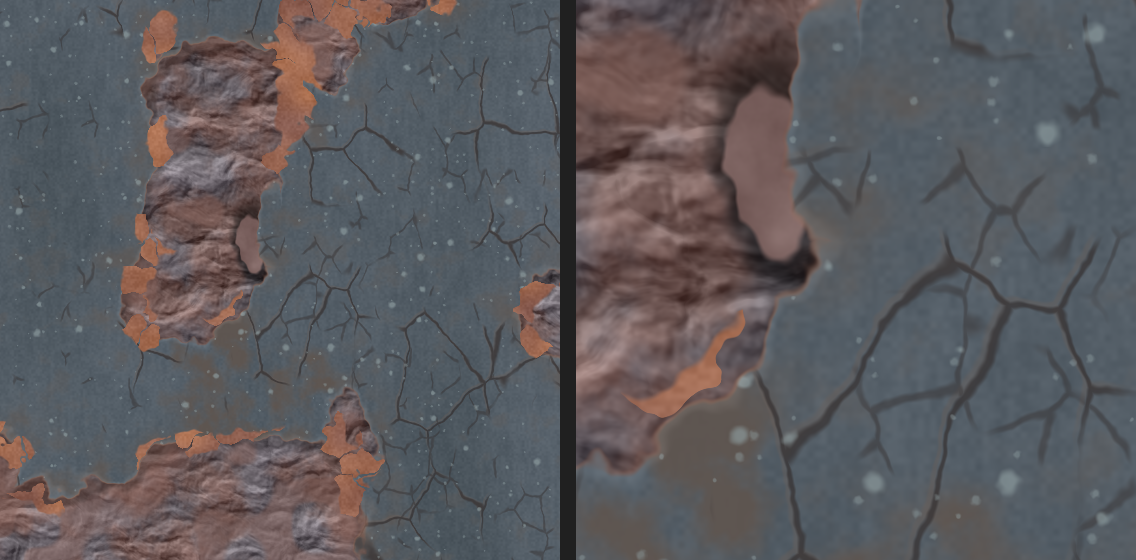
Left, the full canvas; right, a detail of the centre.
This texture is drawn by a Shadertoy shader. Its source:

```glsl
// Weathered blue-grey paint peeling from rusted metal. Noise-warped ellipses
// mark the bare patches, Voronoi cells give angular flakes of orange primer
// and hairline cracks, and a lit height field forms the crusty rust.

float hash(vec2 p) {
    vec3 a = fract(vec3(p.xyx) * 0.1031);
    a += dot(a, a.yzx + 33.33);
    return fract((a.x + a.y) * a.z);
}

float noise(vec2 p) {
    vec2 i = floor(p), f = fract(p);
    f = f * f * (3.0 - 2.0 * f);
    return mix(mix(hash(i), hash(i + vec2(1, 0)), f.x),
               mix(hash(i + vec2(0, 1)), hash(i + vec2(1, 1)), f.x), f.y);
}

float fbm(vec2 p) {
    float sum = 0.0, gain = 0.5;
    for (int i = 0; i < 5; i++) {
        sum += gain * noise(p);
        p = mat2(1.6, 1.2, -1.2, 1.6) * p + 7.3;
        gain *= 0.5;
    }
    return sum;
}

// x: gap between the two nearest cells, zero on borders; y: random cell value
vec2 voronoi(vec2 p) {
    vec2 cell = floor(p);
    float near = 9.0, second = 9.0, id = 0.0;
    for (int y = -1; y <= 1; y++)
    for (int x = -1; x <= 1; x++) {
        vec2 c = cell + vec2(x, y);
        float d = length(c + vec2(hash(c), hash(c + 57.0)) - p);
        if (d < near) { second = near; near = d; id = hash(c + 19.0); }
        else second = min(second, d);
    }
    return vec2(second - near, id);
}

// Approximate depth inside an ellipse, positive within
float blob(vec2 p, vec2 centre, vec2 radius) {
    return (1.0 - length((p - centre) / radius)) * min(radius.x, radius.y);
}

float patches(vec2 p) {
    float d = blob(p, vec2(0.41, 0.81), vec2(0.135, 0.13));
    d = max(d, blob(p, vec2(0.39, 0.65), vec2(0.125, 0.19)));
    d = max(d, blob(p, vec2(0.33, 0.48), vec2(0.12, 0.10)));
    d = max(d, blob(p, vec2(0.57, 0.94), vec2(0.07, 0.08)));
    d = max(d, blob(p, vec2(0.44, 0.06), vec2(0.23, 0.16)));
    d = max(d, blob(p, vec2(0.12, 0.02), vec2(0.24, 0.12)));
    d = max(d, blob(p, vec2(0.00, 0.17), vec2(0.06, 0.07)));
    d = max(d, blob(p, vec2(0.62, 0.22), vec2(0.04, 0.07)));
    d = max(d, blob(p, vec2(1.00, 0.44), vec2(0.065, 0.085)));
    d = max(d, blob(p, vec2(0.69, 1.01), vec2(0.07, 0.035)));
    return max(d, blob(p, vec2(0.295, 0.925), vec2(0.025, 0.03)));
}

float crust(vec2 p) {
    vec2 q = p * vec2(15.0, 21.0);
    q += 1.4 * vec2(fbm(q * 0.7), fbm(q * 0.7 + 31.0));
    return fbm(q) + 0.35 * abs(noise(q * 1.7) - 0.5);
}

// Hairlines on Voronoi borders, broken up by noise
float cracks(vec2 p, float scale, float cover) {
    vec2 q = p + 0.035 * vec2(fbm(p * 14.0), fbm(p * 14.0 + 40.0));
    float gap = voronoi(q * scale * vec2(1.15, 0.8)).x / scale;
    float broken = smoothstep(cover, cover + 0.12, noise(p * scale * 1.3 + 11.0));
    return broken * (1.0 - smoothstep(0.001, 0.0055, gap));
}

float specks(vec2 p, float scale) {
    vec2 q = p * scale, c = floor(q);
    vec2 centre = 0.3 + 0.4 * vec2(hash(c + 3.0), hash(c + 8.0));
    float r = 0.22 * hash(c + 5.0) + 0.06;
    float d = length(fract(q) - centre) + 0.12 * (noise(q * 6.0) - 0.5);
    return step(0.91, hash(c)) * (1.0 - smoothstep(r * 0.4, r + 0.08, d));
}

void mainImage(out vec4 fragColor, in vec2 fragCoord) {
    vec2 p = fragCoord / iResolution.xy;
    float grain = noise(p * 260.0) - 0.5;
    float mottle = fbm(p * 28.0);

    // Warped layer depths: paint is lost first, then the primer
    vec2 q = p + 0.09 * (vec2(fbm(p * 10.0), fbm(p * 10.0 + 23.0)) - 0.48);
    q += 0.014 * (vec2(noise(p * 55.0), noise(p * 55.0 + 9.0)) - 0.5);
    vec2 flake = voronoi(q * 17.0);
    float chip = smoothstep(0.62, 0.66, flake.y) * smoothstep(0.0, 0.12, flake.x);
    float depth = patches(q);
    float island = blob(q, vec2(0.50, 0.59), vec2(0.03, 0.075));
    depth = min(depth, -island);
    float bare = smoothstep(-0.002, 0.003, depth + 0.014 * chip);
    float primerEdge = blob(q, vec2(0.535, 0.80), vec2(0.04, 0.15));
    float rusted = smoothstep(-0.002, 0.004, min(depth - 0.026 * chip, -primerEdge));

    // Paint: soft vertical bands, stains, cracks and specks
    float band = noise(vec2(p.x * 5.5 + 0.6, p.y * 1.6)) + 0.5 * fbm(p * 5.0);
    vec3 paint = mix(vec3(0.265, 0.305, 0.33), vec3(0.365, 0.405, 0.445), band * 0.72);
    paint += 0.05 * (mottle - 0.48) + 0.035 * grain;
    paint += 0.025 * (noise(p * vec2(150.0, 25.0)) - 0.5);
    float stain = smoothstep(-0.07, 0.0, depth) * 0.45;
    stain += 0.7 * smoothstep(0.0, 0.06, blob(q, vec2(0.45, 0.31), vec2(0.18, 0.13)));
    stain += 0.25 * smoothstep(0.55, 0.75, mottle);
    paint = mix(paint, vec3(0.37, 0.33, 0.305), min(stain, 0.9) * smoothstep(0.25, 0.65, mottle));
    float side = 0.12 * smoothstep(0.7, 0.45, p.x);
    float line = max(cracks(p, 8.0, 0.48 + side), 0.65 * cracks(p + 3.0, 19.0, 0.60 + side));
    float rim = cracks(p + vec2(0.003, -0.003), 8.0, 0.48 + side);
    paint = mix(paint, vec3(0.41, 0.37, 0.35), 0.4 * rim);
    paint = mix(paint, vec3(0.21, 0.19, 0.19), 0.72 * line);
    float dots = max(specks(p, 38.0), 0.7 * specks(p + 5.0, 85.0));
    paint = mix(paint, vec3(0.56, 0.62, 0.63), 0.65 * dots);
    paint += 0.05 * smoothstep(-0.009, -0.001, depth);

    // Primer: orange to dusty pink flakes
    vec3 primer = mix(vec3(0.52, 0.35, 0.31), vec3(0.70, 0.46, 0.33), noise(p * 18.0 + 6.0));
    primer += 0.16 * (mottle - 0.5) + 0.06 * grain;

    // Rust: purple-grey and red-brown crust lit from the upper left
    float height = crust(p);
    float light = (height - crust(p + vec2(-0.003, 0.005))) * 1.25;
    float tint = smoothstep(0.35, 0.65, fbm(p * 13.0 + 17.0));
    vec3 rust = mix(vec3(0.40, 0.375, 0.40), vec3(0.44, 0.34, 0.325), tint);
    rust *= 0.74 + 0.5 * height;
    rust += clamp(light, -0.16, 0.17) + 0.05 * grain;
    rust = mix(rust, vec3(0.52, 0.38, 0.35), 0.5 * smoothstep(0.62, 0.75, noise(p * 16.0)));
    float shadow = smoothstep(0.0, 0.016, patches(q + vec2(-0.005, 0.009)));
    rust *= 0.76 + 0.24 * shadow;

    // A curled pink flake beside the surviving paint
    float curl = blob(q, vec2(0.455, 0.56), vec2(0.028, 0.05));
    rust *= 1.0 - 0.5 * smoothstep(-0.018, 0.0, curl);
    rust = mix(rust, vec3(0.49, 0.39, 0.38) + 0.2 * (mottle - 0.5), smoothstep(-0.001, 0.004, curl));

    vec3 color = mix(paint, mix(primer, rust, rusted), bare);
    fragColor = vec4(clamp(color, 0.0, 1.0), 1.0);
}
```
